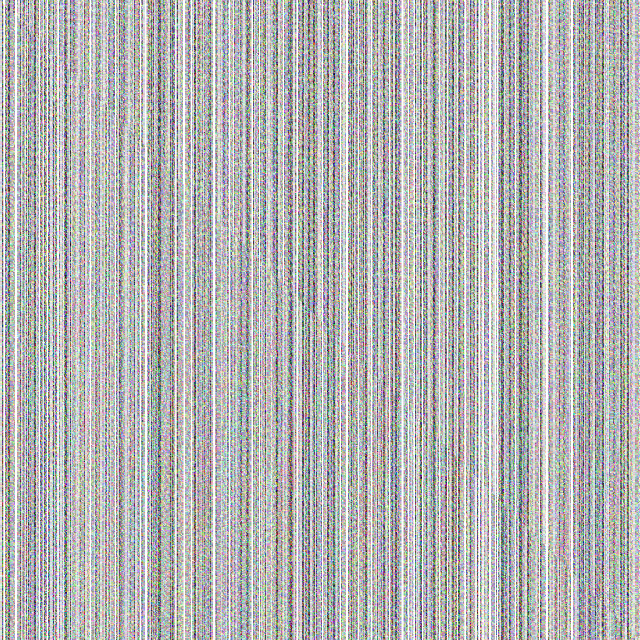
This texture is drawn by a three.js fragment shader. Its source:

```glsl
// Draws fine coloured static, streaked by light and dark vertical columns.
varying vec2 vUv;

const float CELLS = 1024.0;       // grains across the canvas
const float GRAIN_CONTRAST = 1.3; // spread of the grain colours
const float DARK_LEVEL = 0.43;    // mean grain value in dark columns
const float WHITE_LEVEL = 1.5;    // in white columns, mostly clipped to white
const float WHITE_SHARE = 0.46;   // share of white columns
const float SHARE_SOFTNESS = 0.05;
const float COLUMN_STEP = 0.45;   // near one half: white and dark alternate
const float COLUMN_JITTER = 0.35; // how often the alternation breaks
const float BAND_COUNT = 60.0;    // broad light and dark bands across
const float BAND_STRENGTH = 0.1;
const int TAPS = 4;               // smoothing samples along each axis

float hash(vec2 p) {
  return fract(sin(dot(p, vec2(12.9898, 78.233))) * 43758.5453);
}

// Smooth one-dimensional noise for the broad bands
float bandNoise(float x) {
  float i = floor(x);
  float f = smoothstep(0.0, 1.0, fract(x));
  return mix(hash(vec2(i, 7.3)), hash(vec2(i + 1.0, 7.3)), f);
}

// Brightness shared by all grains of one column
float columnLevel(float column) {
  float jitter = COLUMN_JITTER * hash(vec2(column, 31.7));
  float phase = fract(column * COLUMN_STEP + jitter);
  float band = bandNoise(column / CELLS * BAND_COUNT) - 0.5;
  float share = WHITE_SHARE + BAND_STRENGTH * band;
  float dark = smoothstep(share - SHARE_SOFTNESS, share + SHARE_SOFTNESS, phase);
  return mix(WHITE_LEVEL, DARK_LEVEL, dark);
}

// Random colour of one grain, with independent channels around zero
vec3 speck(vec2 cell) {
  vec3 value = vec3(hash(cell + 0.17), hash(cell + 53.41), hash(cell + 117.83));
  return GRAIN_CONTRAST * (value - 0.5);
}

void main() {
  // Average the grains under the sample footprint to smooth their edges
  vec2 footprint = fwidth(vUv);
  vec3 sum = vec3(0.0);
  for (int i = 0; i < TAPS; i++) {
    float dx = (float(i) + 0.5) / float(TAPS) - 0.5;
    float column = floor((vUv.x + dx * footprint.x) * CELLS);
    float level = columnLevel(column);
    for (int j = 0; j < TAPS; j++) {
      float dy = (float(j) + 0.5) / float(TAPS) - 0.5;
      float row = floor((vUv.y + dy * footprint.y) * CELLS);
      sum += clamp(speck(vec2(column, row)) + level, 0.0, 1.0);
    }
  }
  gl_FragColor = vec4(sum / float(TAPS * TAPS), 1.0);
}
```
